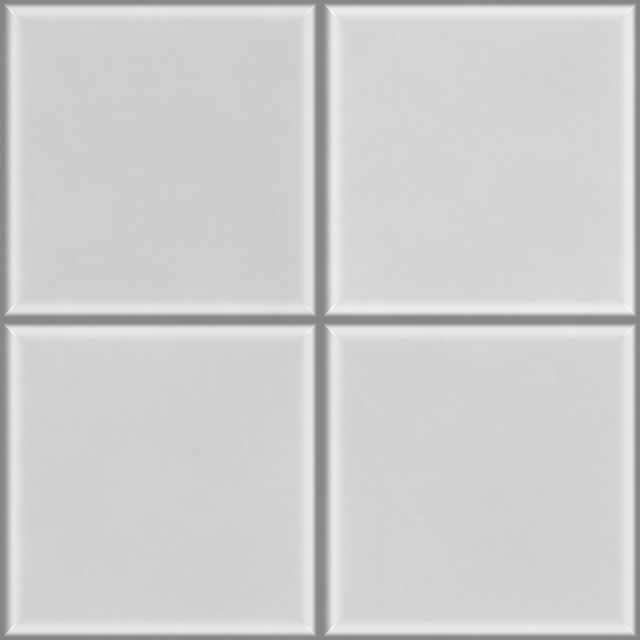
Write a Shadertoy shader that draws this pattern.

```glsl
const float TILES = 2.0;            // repeats across and down
const float GROUT_LEVEL = 0.53;
const float FACE_LEVEL = 0.816;
const float TILE_TINT = 0.012;      // brightness difference between tiles
const float EDGE_START = 0.0035;    // distances from the joint centre line
const float EDGE_END = 0.0135;
const float EDGE_END_LEFT = 0.021;  // left bevels rise more slowly
const float RIDGE_POS = 0.0175;
const float RIDGE_POS_LEFT = 0.023;
const float RIDGE_WIDTH = 0.010;
const float RIDGE_GAIN = 0.07;
const float HALO_GAIN = 0.035;
const float HALO_WIDTH = 0.032;
const float MITRE_WIDTH = 0.0018;
const float MITRE_GAIN = 0.06;
const float MOTTLE_CELLS = 9.0;
const float MOTTLE_GAIN = 0.018;
const float GRAIN_CELLS = 96.0;
const float GRAIN_GAIN = 0.014;

float hash(vec2 p) {
    return fract(sin(dot(p, vec2(127.1, 311.7))) * 43758.5453);
}

// Value noise that wraps every `cells` lattice steps
float wrapNoise(vec2 uv, float cells) {
    vec2 p = uv * cells;
    vec2 i = floor(p);
    vec2 f = fract(p);
    f = f * f * (3.0 - 2.0 * f);
    vec2 a = mod(i, cells);
    vec2 b = mod(i + 1.0, cells);
    return mix(mix(hash(a), hash(vec2(b.x, a.y)), f.x),
               mix(hash(vec2(a.x, b.y)), hash(b), f.x), f.y);
}

float bell(float x, float width) {
    x /= width;
    return exp(-x * x);
}

float glaze(vec2 uv) {
    float mottle = 0.65 * wrapNoise(uv, MOTTLE_CELLS)
                 + 0.35 * wrapNoise(uv, MOTTLE_CELLS * 3.0);
    float grain = 0.6 * wrapNoise(uv, GRAIN_CELLS)
                + 0.4 * wrapNoise(uv, GRAIN_CELLS * 2.0);
    return MOTTLE_GAIN * (mottle - 0.5) + GRAIN_GAIN * (grain - 0.5);
}

float tileTint(vec2 cell) {
    vec2 parity = mod(cell, 2.0);
    return TILE_TINT * (2.0 * parity.x - 1.0) * (0.3 + 0.7 * parity.y);
}

void mainImage(out vec4 fragColor, in vec2 fragCoord) {
    vec2 uv = fragCoord / iResolution.xy;
    vec2 cell = floor(uv * TILES);
    vec2 local = fract(uv * TILES);

    // Distance to the nearest joint on each axis
    vec2 toJoint = min(local, 1.0 - local) / TILES;
    float d = min(toJoint.x, toJoint.y);
    float seam = toJoint.y - toJoint.x;
    float left = smoothstep(-0.003, 0.003, seam) * step(local.x, 0.5);

    // Glazed face with a soft halo along its rim
    vec2 halo = exp(-toJoint / HALO_WIDTH);
    float face = FACE_LEVEL + tileTint(cell) + glaze(uv);
    face += HALO_GAIN * max(halo.x, halo.y);

    // Bevel highlight and mitred corners
    float ridgePos = mix(RIDGE_POS, RIDGE_POS_LEFT, left);
    face += RIDGE_GAIN * bell(d - ridgePos, RIDGE_WIDTH);
    float mitreSpan = smoothstep(0.005, 0.011, d) * (1.0 - smoothstep(0.018, 0.028, d));
    float mitre = bell(seam, MITRE_WIDTH) * mitreSpan;
    face += MITRE_GAIN * mitre;

    // Joint
    float rise = smoothstep(EDGE_START, mix(EDGE_END, EDGE_END_LEFT, left), d);
    float grout = GROUT_LEVEL + glaze(uv);
    float level = mix(grout, face, max(rise, 0.9 * mitre));

    fragColor = vec4(vec3(clamp(level, 0.0, 1.0)), 1.0);
}
```
